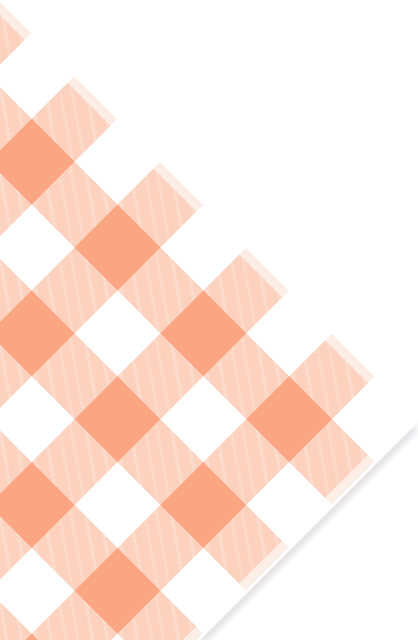
Give the GLSL for this pattern, as a Shadertoy shader.

```glsl
// Diagonal peach gingham cloth with notched tabs, pale hems, streaked weave and a soft edge shadow.

const float TAU = 6.2831853;
const float PERIOD = 0.26823;                    // stripe repeat along each diagonal axis
const vec2 STRIPE_CENTER = vec2(0.30208, -0.20312);
const vec2 STRIPE_END = vec2(1.3060, -0.0033);   // where the printed stripes stop
const vec2 CLOTH_END = vec2(1.3130, 0.0060);     // where the white cloth stops
const float HEM = 0.0205;
const float CORNER_RADIUS = 0.030;

const vec3 WHITE = vec3(1.0);
const vec3 PALE = vec3(0.99, 0.82, 0.74);
const vec3 STREAK = vec3(0.99, 0.865, 0.81);
const vec3 DEEP = vec3(0.98, 0.65, 0.51);
const vec3 HEM_TINT = vec3(0.99, 0.93, 0.90);
const vec3 SHADOW = vec3(0.89, 0.89, 0.90);

// Antialiased coverage of a signed inside distance.
vec2 coverage(vec2 inside, float pixel) {
    return clamp(inside / pixel + 0.5, 0.0, 1.0);
}

// Inside distance to stripes that fill half of each repeat.
vec2 stripeDistance(vec2 repeats) {
    return (0.25 - abs(fract(repeats + 0.5) - 0.5)) * PERIOD;
}

// Slanted light threads; p spans one check, with y pointing down.
float threads(vec2 p) {
    float across = p.x - 0.18 * p.y;
    float wave = sin(TAU * 6.0 * across) + 0.35 * sin(TAU * 11.0 * across + 1.3);
    float grain = 0.8 + 0.2 * sin(TAU * 17.0 * p.y + 9.0 * across);
    return smoothstep(0.35, 1.0, wave) * grain;
}

// Signed distance to a corner at the origin, rounded by radius.
float roundedCorner(vec2 p, float radius) {
    vec2 q = p + radius;
    return length(max(q, 0.0)) + min(max(q.x, q.y), 0.0) - radius;
}

// Shadow strength outside the cloth, fading out past its right corner.
float edgeShadow(vec2 diagonal) {
    float d = roundedCorner(diagonal - CLOTH_END, CORNER_RADIUS);
    float falloff = 1.0 - smoothstep(0.0, 0.026, d);
    float alongEdge = 1.0 - smoothstep(-0.035, 0.0, diagonal.y);
    return smoothstep(-0.003, 0.003, d) * falloff * alongEdge;
}

void mainImage(out vec4 fragColor, in vec2 fragCoord) {
    vec2 p = fragCoord / iResolution.y;
    p.y = 1.0 - p.y;

    // Diagonal axes: x runs down-right, y runs up-right.
    vec2 diagonal = vec2(p.x + p.y, p.x - p.y);
    float pixel = 1.41421 / iResolution.y;

    // Crossing stripes, each cut off at its own cloth edge.
    vec2 repeats = (diagonal - STRIPE_CENTER) / PERIOD;
    vec2 printed = coverage(STRIPE_END - diagonal, pixel);
    vec2 stripes = coverage(stripeDistance(repeats), pixel) * printed.x * printed.y;

    // Woven checks.
    vec2 cell = fract(2.0 * repeats + 0.5) - 0.5;
    vec2 local = 0.5 * vec2(cell.x + cell.y, cell.x - cell.y);
    vec3 single = mix(PALE, STREAK, threads(local));

    // Pale hems at the stripe ends.
    vec2 hem = coverage(diagonal - STRIPE_END + HEM, pixel);
    single = mix(single, HEM_TINT, max(hem.x, hem.y));

    vec3 color = mix(WHITE, SHADOW, edgeShadow(diagonal));
    color = mix(color, single, max(stripes.x, stripes.y));
    color = mix(color, DEEP, stripes.x * stripes.y);
    fragColor = vec4(color, 1.0);
}
```
